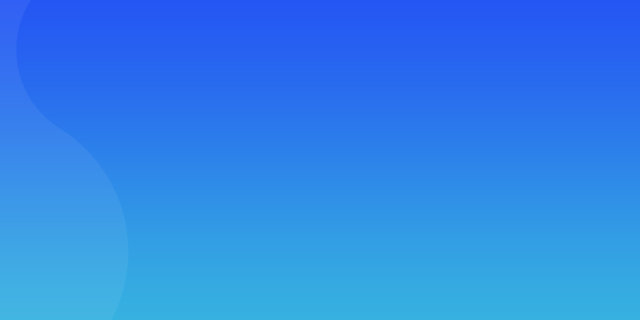
A WebGL 1 fragment shader for this background:

```glsl
precision highp float;

uniform vec2 u_resolution;

const vec3 TOP_BLUE = vec3(0.142, 0.337, 0.953);
const vec3 BOTTOM_CYAN = vec3(0.212, 0.695, 0.878);
const float VEIL_OPACITY = 0.06;

// Vertical blend, slightly eased at both ends
vec3 skyGradient(float depth) {
  float eased = mix(depth, smoothstep(0.0, 1.0, depth), 0.35);
  return mix(TOP_BLUE, BOTTOM_CYAN, eased);
}

float circleDistance(vec2 p, vec2 center, float radius) {
  return length(p - center) - radius;
}

// S-shaped region: a bulge below, flowing into a hollow cut by a tangent circle
float waveDistance(vec2 p, vec2 bulge, float bulgeRadius, vec2 hollow) {
  vec2 span = hollow - bulge;
  float hollowRadius = length(span) - bulgeRadius;
  float joinHeight = bulge.y + span.y * bulgeRadius / length(span);
  float lower = circleDistance(p, bulge, bulgeRadius);
  float upper = max(-circleDistance(p, hollow, hollowRadius), p.x - hollow.x);
  return p.y < joinHeight ? lower : upper;
}

// Antialiased coverage from a signed distance
float coverage(float dist, float pixel) {
  return 1.0 - smoothstep(-0.75 * pixel, 0.75 * pixel, dist);
}

void main() {
  // Canvas height is one unit
  vec2 p = gl_FragCoord.xy / u_resolution.y;
  float pixel = 1.0 / u_resolution.y;

  vec3 color = skyGradient(1.0 - p.y);

  // Pale translucent wave on the left
  float wave = waveDistance(p, vec2(-0.052, 0.2135), 0.453, vec2(0.341, 0.844));
  color = mix(color, vec3(1.0), VEIL_OPACITY * coverage(wave, pixel));

  gl_FragColor = vec4(color, 1.0);
}
```
